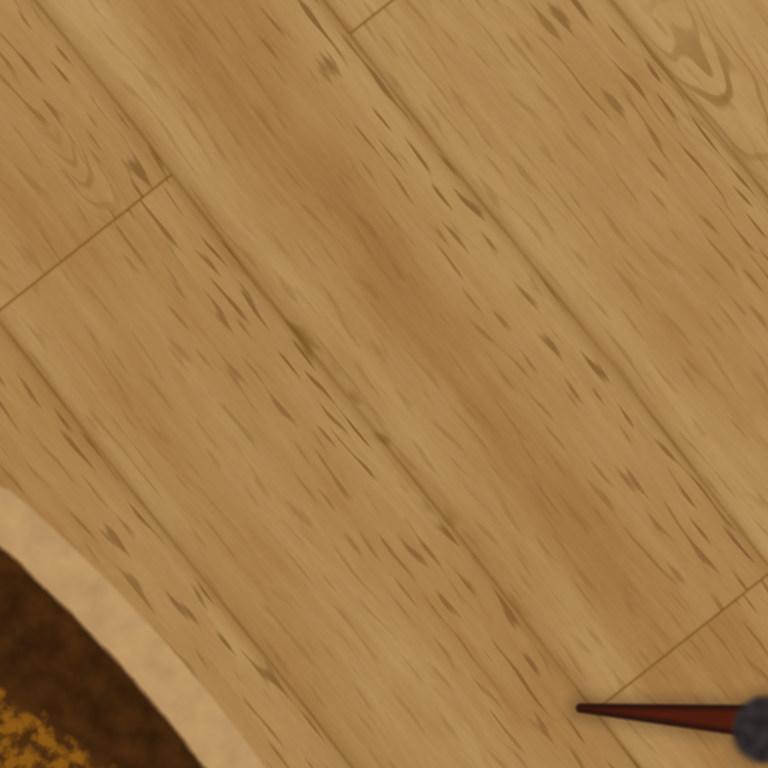
A Shadertoy shader for this texture:

```glsl
// Diagonal oak floor planks with soft grain, seams and a ring figure, plus the
// pale rim of a dark round mat at lower left and a dark tapered leg at right.
// Grain is gradient noise stretched along the planks; objects are distance fields.

const vec3 OAK_LIGHT = vec3(0.715, 0.565, 0.360);
const vec3 OAK_MID   = vec3(0.640, 0.470, 0.270);
const vec3 OAK_DARK  = vec3(0.530, 0.370, 0.190);
const vec3 STAIN     = vec3(0.440, 0.300, 0.100);
const vec3 RIM       = vec3(0.730, 0.580, 0.390);
const vec3 MAT       = vec3(0.245, 0.140, 0.050);
const vec3 GOLD      = vec3(0.470, 0.300, 0.070);
const vec3 LEG_EDGE  = vec3(0.170, 0.080, 0.050);
const vec3 LEG_RED   = vec3(0.310, 0.110, 0.060);
const vec3 IRON      = vec3(0.190, 0.165, 0.165);

const vec2 ALONG  = vec2(0.62, -0.785);  // plank direction
const vec2 ACROSS = vec2(0.785, 0.62);
const float PLANK_WIDTH = 0.295;
const float FIRST_SEAM = 0.36;

vec2 gradientAt(vec2 cell) {
    float h = fract(sin(dot(cell, vec2(127.1, 311.7))) * 43758.55);
    return vec2(cos(6.2832 * h), sin(6.2832 * h));
}

// Gradient noise, roughly -0.6 to 0.6
float noise(vec2 p) {
    vec2 i = floor(p), f = p - i;
    vec2 w = f * f * f * (f * (f * 6.0 - 15.0) + 10.0);
    vec2 e = vec2(0.0, 1.0);
    float a = dot(gradientAt(i), f);
    float b = dot(gradientAt(i + e.yx), f - e.yx);
    float c = dot(gradientAt(i + e.xy), f - e.xy);
    float d = dot(gradientAt(i + e.yy), f - e.yy);
    return mix(mix(a, b, w.x), mix(c, d, w.x), w.y);
}

float fbm(vec2 p, int octaves) {
    float sum = 0.0, gain = 1.0;
    for (int i = 0; i < octaves; i++) {
        sum += gain * noise(p);
        p = p * 2.03 + 17.3;
        gain *= 0.5;
    }
    return sum;
}

float bell(float x, float width) { return exp(-x * x / (width * width)); }

float inside(float dist, float soft) { return 1.0 - smoothstep(-soft, soft, dist); }

// Nested arches of growth rings around a centre in plank space
float ringFigure(vec2 g, vec2 centre, vec2 size) {
    vec2 d = (g - centre) / size;
    float phase = 9.0 * (d.x + 1.3 * d.y * d.y) + 5.0 * noise(g * vec2(14.0, 40.0));
    return exp(-dot(d, d)) * smoothstep(0.1, 1.0, sin(phase));
}

// g.x runs along the planks, g.y across them
vec3 woodFloor(vec2 g, vec2 uv) {
    g.y += 0.006 * noise(vec2(g.x * 2.5, 3.7));
    float row = (g.y - FIRST_SEAM) / PLANK_WIDTH;
    float id = floor(row);
    float f = row - id;
    float joint = -0.468 + 0.89 * mod(id, 2.0);
    float board = id * 2.0 + step(joint, g.x);

    // Wavering grain coordinates, shifted for every board
    vec2 w = g + vec2(board * 5.31, 0.014 * noise(g * vec2(3.0, 9.0)) + board * 0.37);
    float broad = fbm(w * vec2(1.3, 11.0), 3);
    float streak = fbm(w * vec2(4.0, 60.0), 3);
    float fine = noise(w * vec2(26.0, 230.0));
    float patchy = fbm(uv * 5.0 + 8.0, 3);
    float speckle = noise(uv * 120.0);

    // Pale sapwood beside the seams, brown heartwood in the central row
    float centralRow = bell(id - 1.0, 0.5);
    float sapwood = (1.0 - smoothstep(0.12, 0.32, f)) * step(0.5, id);
    float heartwood = centralRow * bell(f - 0.50 + 0.12 * g.x, 0.21);
    float tone = 0.50 + 0.50 * broad + 0.32 * streak + 0.17 * fine;
    tone += 0.28 * patchy + 0.10 * speckle + 0.30 * sapwood - 0.58 * heartwood;
    tone += 0.42 * (uv.x + uv.y - 1.0) * 0.6;
    vec3 col = mix(OAK_MID, OAK_LIGHT, clamp(tone, 0.0, 1.25));
    col = mix(col, OAK_DARK, clamp(-tone, 0.0, 1.0) * 0.8);

    // Short pores, denser towards the far side of a board
    float poreDensity = 0.25 + 0.55 * smoothstep(0.45, 0.95, f) * (1.0 - sapwood);
    float pores = smoothstep(0.16, 0.48, noise(w * vec2(15.0, 115.0)));
    col = mix(col, OAK_DARK * 0.93, pores * poreDensity);

    // Growth ring figures
    float rings = ringFigure(g, vec2(-0.11, 1.285), vec2(0.12, 0.05));
    rings += 0.7 * ringFigure(g, vec2(-0.53, 0.565), vec2(0.07, 0.025));
    col = mix(col, OAK_DARK, 0.65 * min(rings, 1.0));

    // Seams, end joints and ragged stains
    float seamDist = min(f, 1.0 - f) * PLANK_WIDTH;
    float seamFade = 0.38 + 0.45 * noise(vec2(g.x * 7.0, floor(row + 0.5) * 3.1));
    col = mix(col, STAIN, bell(seamDist, 0.0026) * clamp(seamFade, 0.1, 0.8));
    col = mix(col, OAK_DARK, 0.30 * bell(seamDist, 0.012));
    col = mix(col, STAIN, 0.50 * bell(g.x - joint, 0.0022));
    float ragged = smoothstep(0.05, 0.40, fbm(g * vec2(13.0, 38.0) + 4.0, 2));
    float stainBand = bell(g.y - 0.655, 0.011) * bell(g.x + 0.06, 0.32);
    return mix(col, STAIN, 0.75 * ragged * stainBand);
}

// Round mat: pale rim, dark body and mottled gold lower corner
vec3 addMat(vec3 col, vec2 uv) {
    float r = length(uv - vec2(-1.27, -1.153));
    float rim = max(r - 1.985, (uv.y + 0.25 * uv.x - 0.366) * 0.97);
    float grain = fbm(uv * 28.0, 3);
    col = mix(col, RIM * (1.0 + 0.07 * grain), inside(rim, 0.004));
    vec3 body = MAT * (1.0 + 0.30 * grain);
    float corner = dot(uv, vec2(0.61, 0.79)) - 0.083 + 0.02 * grain;
    vec3 mottled = mix(MAT * 1.2, GOLD * 1.15, smoothstep(-0.45, 0.45, fbm(uv * 45.0, 3)));
    body = mix(body, mottled, inside(corner, 0.012));
    return mix(col, body, inside(r - 1.921 - 0.003 * grain, 0.005));
}

// Tapered leg that widens from its tip to a round iron foot
vec3 addLeg(vec3 col, vec2 uv) {
    vec2 tip = vec2(0.756, 0.078), end = vec2(0.965, 0.062);
    float t = clamp(dot(uv - tip, end - tip) / dot(end - tip, end - tip), 0.0, 1.0);
    float leg = length(uv - mix(tip, end, t)) - mix(0.006, 0.020, t);
    float foot = length(uv - vec2(0.997, 0.050)) - 0.043;
    col *= 1.0 - 0.22 * inside(min(leg, foot) - 0.008, 0.018);
    vec3 legCol = mix(LEG_EDGE, LEG_RED, inside(leg + 0.007, 0.005));
    col = mix(col, legCol, inside(leg, 0.003));
    return mix(col, IRON * (1.0 + 0.35 * noise(uv * 60.0)), inside(foot, 0.007));
}

void mainImage(out vec4 fragColor, in vec2 fragCoord) {
    vec2 uv = fragCoord / iResolution.y;
    vec3 col = woodFloor(vec2(dot(uv, ALONG), dot(uv, ACROSS)), uv);
    col = addMat(col, uv);
    col = addLeg(col, uv);
    fragColor = vec4(clamp(col, 0.0, 1.0), 1.0);
}
```
